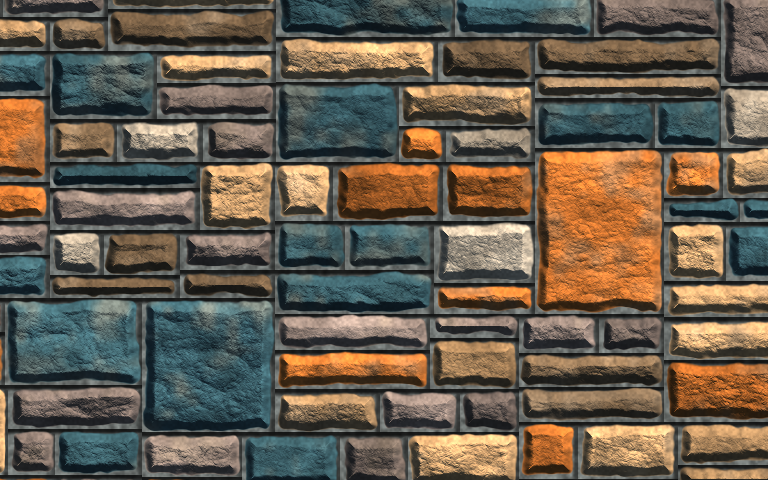
This texture is drawn by a WebGL 1 fragment shader. Its source:

```glsl
precision highp float;
// Sunlit wall of split-faced stones set in irregular courses with thin mortar.
// A pinwheel tiling is subdivided into boxes; each box becomes a rough stone
// whose height field is lit by a low sun from the upper right.
uniform vec2 u_resolution;

float hash(vec2 p) {
  vec3 q = fract(p.xyx * 0.1031);
  q += dot(q, q.yzx + 33.33);
  return fract((q.x + q.y) * q.z);
}

float noise(vec2 p) {
  vec2 i = floor(p), f = fract(p);
  f = f * f * (3.0 - 2.0 * f);
  return mix(mix(hash(i), hash(i + vec2(1, 0)), f.x),
             mix(hash(i + vec2(0, 1)), hash(i + vec2(1, 1)), f.x), f.y);
}

// Creased fractal relief of broken rock
float relief(vec2 p) {
  float sum = 0.0, amp = 1.0;
  for (int i = 0; i < 6; i++) {
    sum += amp * abs(2.0 * noise(p) - 1.0);
    p = mat2(1.68, 1.26, -1.26, 1.68) * p + 7.3;
    amp *= 0.53;
  }
  return sum;
}

// Position of the joint that crosses a tiling cell
float joint(vec2 cell) { return mix(0.2, 0.8, hash(cell + 3.7)); }

// Pinwheel tiling: box bounds (low, high) and the integer id of the box
vec4 pinwheel(vec2 p, out vec2 id) {
  vec2 c = floor(p), f = p - c, side;
  if (mod(c.x + c.y, 2.0) < 0.5) {
    side.x = step(joint(c), f.x);
    side.y = step(joint(c + vec2(2.0 * side.x - 1.0, 0)), f.y);
  } else {
    side.y = step(joint(c), f.y);
    side.x = step(joint(c + vec2(0, 2.0 * side.y - 1.0)), f.x);
  }
  id = c + side;
  float sw = joint(id - 1.0), ne = joint(id);
  float nw = joint(id - vec2(1, 0)), se = joint(id - vec2(0, 1));
  vec4 inset = mod(id.x + id.y, 2.0) < 0.5 ? vec4(sw, se, ne, nw) : vec4(nw, sw, se, ne);
  return vec4(id - 1.0, id) + inset;
}

// Cut a box into stones, keeping some large blocks whole
void subdivide(vec2 p, inout vec4 box, inout vec2 id) {
  for (int i = 0; i < 4; i++) {
    vec2 s = box.zw - box.xy;
    float area = s.x * s.y, keep = hash(id + 11.3);
    bool squarish = s.x < 1.6 * s.y && s.y < 1.3 * s.x;
    if (area < mix(0.012, 0.042, keep)) break;
    if (squarish && area < 0.13 && keep > 0.72) break;
    bool level = s.y > 0.38 * s.x;
    if (level ? s.y < 0.13 : s.x < 0.2) break;
    float t = mix(0.32, 0.68, hash(id + 5.1));
    vec2 cut = mix(box.xy, box.zw, t);
    float side = level ? step(cut.y, p.y) : step(cut.x, p.x);
    if (level) { if (side > 0.5) box.y = cut.y; else box.w = cut.y; }
    else { if (side > 0.5) box.x = cut.x; else box.z = cut.x; }
    id = id * 1.7 + vec2(1.3 + 3.1 * side, 2.9 - 1.7 * side);
  }
}

// Signed distance to the ragged outline of a stone
float outline(vec2 p, vec4 box, vec2 id) {
  vec2 half_size = 0.5 * (box.zw - box.xy) - 0.005;
  vec2 q = abs(p - 0.5 * (box.xy + box.zw)) - half_size + 0.016;
  float d = length(max(q, 0.0)) + min(max(q.x, q.y), 0.0) - 0.016;
  return d + 0.011 * noise(p * 17.0 + id * 5.0) + 0.005 * noise(p * 65.0 + id) - 0.005;
}

float height(vec2 p, vec4 box, vec2 id) {
  float bevel = smoothstep(0.0, 0.022, -outline(p, box, id));
  vec2 tilt = vec2(hash(id + 1.9), hash(id + 8.3)) - 0.5;
  float rough = mix(0.006, 0.0115, hash(id + 4.4));
  return 0.016 * bevel + 0.35 * dot(tilt, p)
       + rough * bevel * relief(p * vec2(9.0, 13.0) + id * 3.0);
}

vec3 stone_color(vec2 p, vec2 id) {
  float kind = hash(id + 21.7);
  vec3 c = vec3(0.46, 0.42, 0.41);                        // purple gray
  c = mix(c, vec3(0.67, 0.64, 0.59), step(0.28, kind));   // pale gray
  c = mix(c, vec3(0.69, 0.56, 0.41), step(0.42, kind));   // tan
  c = mix(c, vec3(0.20, 0.33, 0.38), step(0.57, kind));   // teal
  c = mix(c, vec3(0.75, 0.44, 0.20), step(0.75, kind));   // rust
  c = mix(c, vec3(0.43, 0.36, 0.28), step(0.87, kind));   // olive brown
  float stain = noise(p * 11.0 + id) * 0.6 + noise(p * 37.0 + id) * 0.4;
  c = mix(c, vec3(0.50, 0.46, 0.41), 0.5 * smoothstep(0.45, 0.85, stain));
  return c * mix(0.82, 1.16, hash(id + 31.0)) * mix(0.85, 1.15, noise(p * 23.0 - id));
}

void main() {
  float px = 1.0 / u_resolution.y;
  vec2 p = gl_FragCoord.xy * px, cell = vec2(0.4, 0.27), id;
  vec4 box = (pinwheel(p / cell + 10.0, id) - 10.0) * cell.xyxy;
  subdivide(p, box, id);

  // Slope of the stone face and its sunlight
  vec2 e = vec2(0.0022, 0);
  float h = height(p, box, id);
  vec2 slope = vec2(height(p + e.xy, box, id) - h, height(p + e.yx, box, id) - h) / e.x;
  vec3 normal = normalize(vec3(-slope, 1.0));
  float sun = max(dot(normal, normalize(vec3(0.38, 0.68, 0.62))), 0.0) / 0.62;
  vec3 light = mix(vec3(0.26, 0.30, 0.34), vec3(1.04, 1.0, 0.95), sun);
  vec3 stone = stone_color(p, id) * light;

  // Mortar, shaded beneath the stones above and to the right
  vec2 below = smoothstep(vec2(0.016), vec2(0.004), box.zw - p);
  vec3 mortar = vec3(0.45, 0.47, 0.46) * mix(0.7, 1.2, noise(p * 90.0));
  mortar *= 1.0 - 0.78 * max(below.y, 0.6 * below.x);

  float cover = smoothstep(-px, px, -outline(p, box, id));
  vec3 color = mix(mortar, stone, cover) * mix(0.9, 1.1, noise(p * 210.0));
  gl_FragColor = vec4(clamp(color, 0.0, 1.0), 1.0);
}
```
